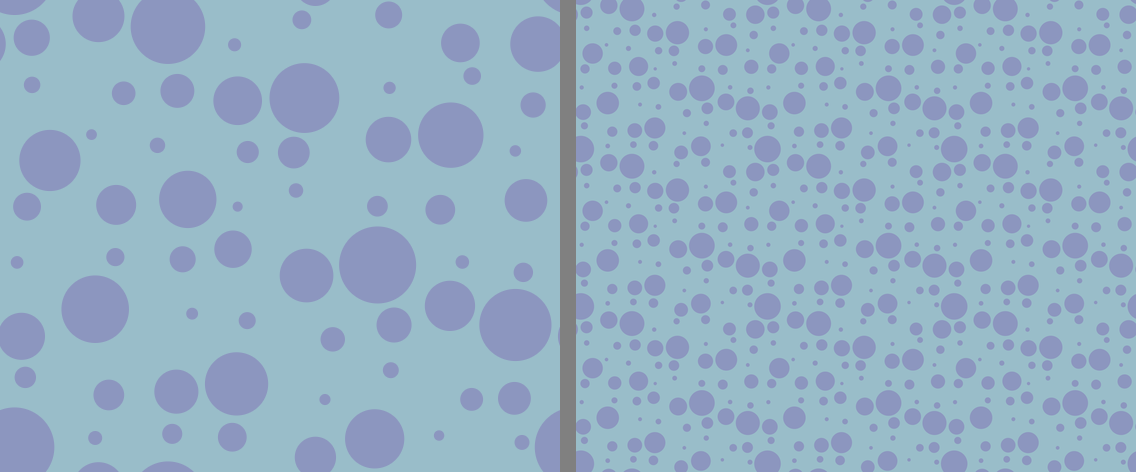
Left: one tile. Right: repeated 3 by 3.
Write a WebGL 2 fragment shader that draws this pattern.

```glsl
#version 300 es
precision highp float;
// Flat violet discs of many sizes scattered on a pale teal ground, tiling on all sides.

uniform vec2 u_resolution;
out vec4 fragColor;

const float CELLS = 8.0; // cells along each side, one disc per cell

float hash(vec2 p) {
  return fract(sin(dot(p, vec2(127.1, 311.7))) * 43758.5453);
}

// Lengths are in cell widths, so cells are as tall as the canvas aspect.
vec2 cellSize() {
  return vec2(1.0, u_resolution.y / u_resolution.x);
}

// Each cell gets its own size rank, with the largest discs kept apart.
float wantedRadius(vec2 cell) {
  vec2 wrapped = mod(cell, CELLS);
  float rank = mod(53.0 * (wrapped.x + CELLS * wrapped.y) + 0.5, 64.0);
  return 0.578 * exp(-2.1 * rank / 64.0);
}

vec2 scatteredCentre(vec2 cell) {
  vec2 wrapped = mod(cell, CELLS);
  vec2 jitter = vec2(hash(wrapped), hash(wrapped + 31.0)) - 0.5;
  return (cell + 0.5 + 0.56 * jitter) * cellSize();
}

// Push a disc away from crowding neighbours; small ones yield to large ones.
vec2 settledCentre(vec2 cell) {
  vec2 centre = scatteredCentre(cell);
  float radius = wantedRadius(cell);
  vec2 push = vec2(0.0);
  for (int y = -1; y <= 1; y++) {
    for (int x = -1; x <= 1; x++) {
      if (x == 0 && y == 0) continue;
      vec2 neighbour = cell + vec2(x, y);
      vec2 away = centre - scatteredCentre(neighbour);
      float other = wantedRadius(neighbour);
      float gap = max(length(away), 0.01);
      float overlap = max(radius + other + 0.1 - gap, 0.0);
      push += away / gap * overlap * other * other / (radius * radius + other * other);
    }
  }
  return centre + clamp(push, -0.28, 0.28);
}

// Shrink a disc where a larger one still leaves too little room.
float fittedRadius(vec2 cell, vec2 centre) {
  float wanted = wantedRadius(cell);
  float radius = wanted;
  for (int y = -2; y <= 2; y++) {
    for (int x = -2; x <= 2; x++) {
      vec2 neighbour = cell + vec2(x, y);
      float other = wantedRadius(neighbour);
      if (other <= wanted || (x == 0 && y == 0)) continue;
      radius = min(radius, distance(centre, settledCentre(neighbour)) - other - 0.06);
    }
  }
  return radius;
}

void main() {
  vec2 grid = gl_FragCoord.xy / u_resolution * CELLS;
  vec2 point = grid * cellSize();
  float pixel = CELLS / u_resolution.x;

  // Coverage by the discs of the nearby cells
  float cover = 0.0;
  for (int y = -1; y <= 1; y++) {
    for (int x = -1; x <= 1; x++) {
      vec2 cell = floor(grid) + vec2(x, y);
      vec2 centre = settledCentre(cell);
      float dist = distance(point, centre);
      if (dist > wantedRadius(cell) + pixel) continue;
      float radius = fittedRadius(cell, centre);
      if (radius < 0.06) continue;
      cover = max(cover, clamp(0.5 + (radius - dist) / pixel, 0.0, 1.0));
    }
  }

  vec3 teal = vec3(0.60, 0.74, 0.79);
  vec3 violet = vec3(0.55, 0.59, 0.75);
  fragColor = vec4(mix(teal, violet, cover), 1.0);
}
```
